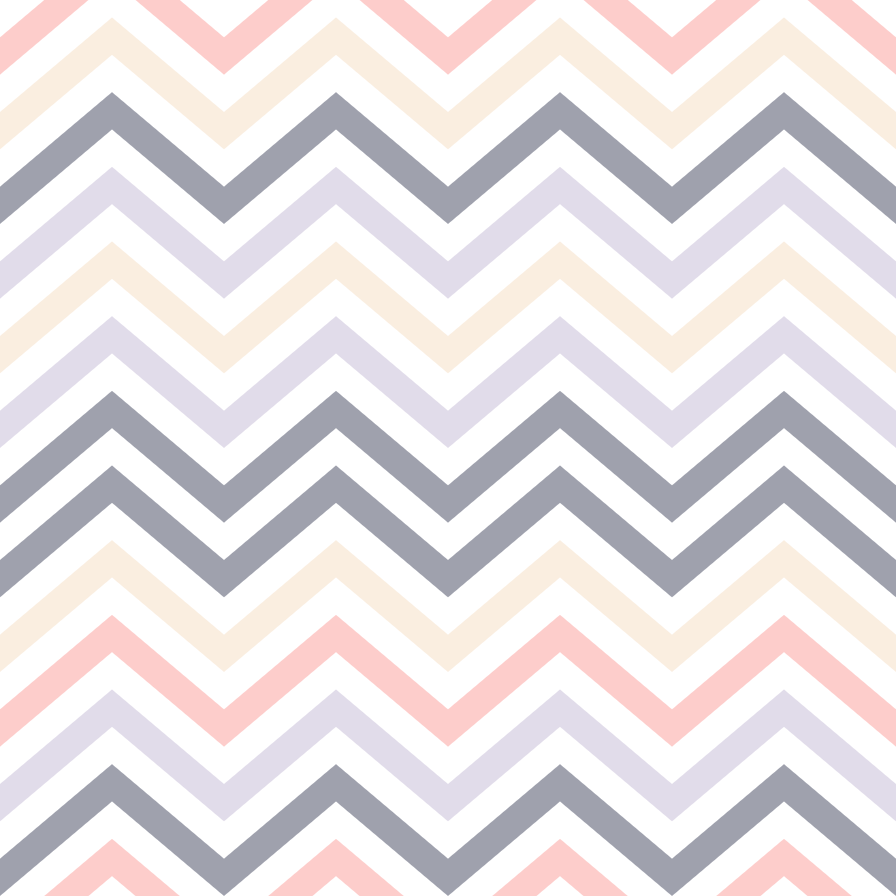
This pattern is drawn by a WebGL 2 fragment shader. Its source:

```glsl
#version 300 es
precision highp float;

uniform vec2 u_resolution;
out vec4 outColor;

const float ZIGZAGS = 4.0;          // peaks across the canvas
const float ROWS = 12.0;            // stripes down the canvas
const float PEAK_HEIGHT = 0.1055;   // trough to peak, in canvas heights
const float STRIPE_SHARE = 0.5;     // stripe thickness within one row
const float ROW_SHIFT = 0.25;       // centres each stripe in its row

const vec3 WHITE = vec3(1.0);
const vec3 PINK = vec3(0.992, 0.805, 0.798);
const vec3 CREAM = vec3(0.980, 0.932, 0.880);
const vec3 SLATE = vec3(0.624, 0.632, 0.680);
const vec3 LAVENDER = vec3(0.884, 0.863, 0.918);

// Stripe colours from top to bottom
const vec3 STRIPES[12] = vec3[12](
    PINK, CREAM, SLATE, LAVENDER, CREAM, LAVENDER,
    SLATE, SLATE, CREAM, PINK, LAVENDER, SLATE
);

// Triangle wave: 0 at troughs, 1 at peaks
float triangleWave(float x) {
    return 1.0 - abs(2.0 * fract(x) - 1.0);
}

void main() {
    vec2 uv = gl_FragCoord.xy / u_resolution;

    // Depth from the top, bent into a zigzag and counted in rows
    float depth = 1.0 - uv.y + PEAK_HEIGHT * triangleWave(uv.x * ZIGZAGS);
    float rowDepth = depth * ROWS - ROW_SHIFT;
    int row = int(mod(floor(rowDepth), ROWS));

    // Change in row depth over one pixel, for smooth edges
    float slope = 2.0 * ZIGZAGS * PEAK_HEIGHT;
    float pixel = ROWS * length(vec2(slope, 1.0) / u_resolution);

    // Stripe coverage
    float inside = 0.5 * STRIPE_SHARE - abs(fract(rowDepth) - 0.5);
    float coverage = clamp(inside / pixel + 0.5, 0.0, 1.0);

    outColor = vec4(mix(WHITE, STRIPES[row], coverage), 1.0);
}
```
